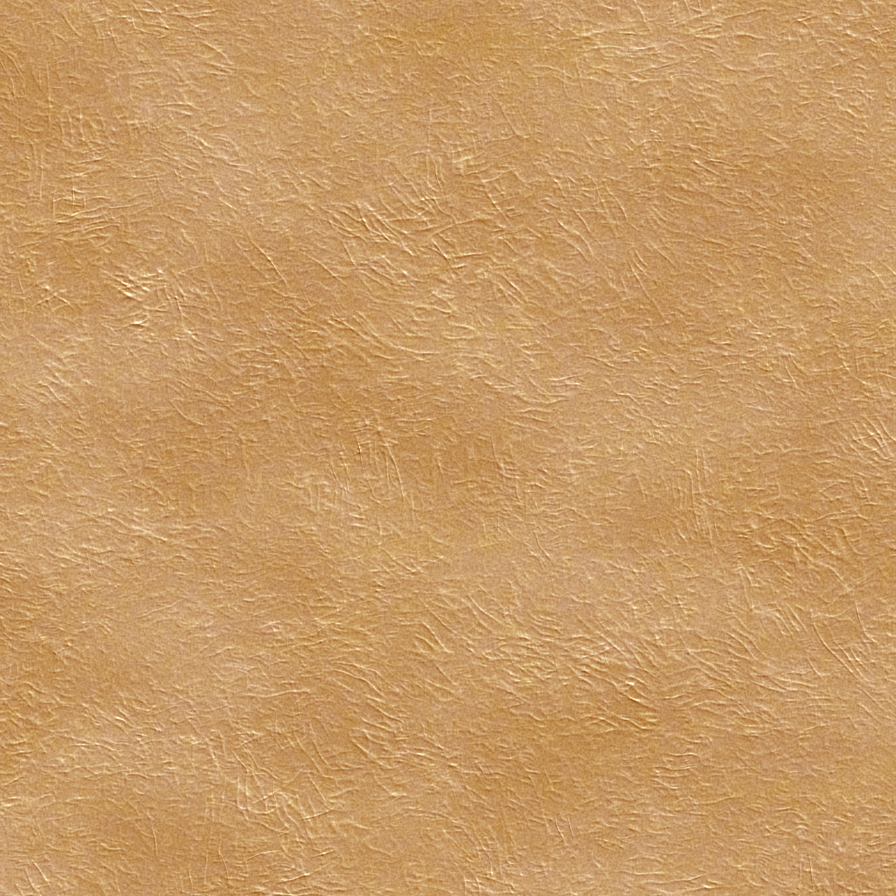
Write a Shadertoy shader that draws this texture.

```glsl
// Tan leather: a fine, mostly horizontal grain crossed by thin raised creases.
// Zero lines of stretched gradient noise form the relief, which is embossed
// by a light from above and laid over faint blotches of dye.

vec2 randomGradient(vec2 cell) {
    vec3 h = fract(cell.xyx * vec3(0.1031, 0.1030, 0.0973));
    h += dot(h, h.yzx + 33.33);
    float angle = 6.2832 * fract((h.x + h.y) * h.z);
    return vec2(cos(angle), sin(angle));
}

float gradientNoise(vec2 p) {
    vec2 i = floor(p), f = p - i;
    vec2 u = f * f * f * (f * (f * 6.0 - 15.0) + 10.0);
    vec2 x = vec2(1.0, 0.0), y = vec2(0.0, 1.0);
    float low = mix(dot(randomGradient(i), f),
                    dot(randomGradient(i + x), f - x), u.x);
    float high = mix(dot(randomGradient(i + y), f - y),
                     dot(randomGradient(i + 1.0), f - 1.0), u.x);
    return mix(low, high, u.y);
}

float fbm(vec2 p) {
    float sum = 0.0, weight = 1.0;
    for (int i = 0; i < 4; i++) {
        sum += weight * gradientNoise(p);
        p = mat2(1.6, 1.2, -1.2, 1.6) * p + 7.3;
        weight *= 0.55;
    }
    return sum;
}

// Soft ridge along the zero line of a noise field
float ridge(vec2 p, float width) {
    float n = gradientNoise(p) / width;
    return exp(-n * n);
}

// Coordinates along and across a direction
vec2 turn(vec2 p, float angle) {
    vec2 d = vec2(cos(angle), sin(angle));
    return vec2(dot(p, d), dot(p, vec2(-d.y, d.x)));
}

// Thin creases, from level through falling to upright, each in its own patches
float creases(vec2 p) {
    float sum = 0.0;
    for (int i = 0; i < 7; i++) {
        float k = float(i), angle = 0.3 - 0.31 * k;
        float patches = smoothstep(-0.05, 0.45,
            gradientNoise(p * 5.0 + k * 9.7) - 0.05 * abs(sin(angle)));
        float breaks = smoothstep(-0.15, 0.25, gradientNoise(p * 24.0 + k * 5.3));
        vec2 q = turn(p, angle) * vec2(14.0, 62.0) + k * 17.3;
        sum += patches * breaks * ridge(q, 0.085);
    }
    return sum;
}

// Short wrinkles that cover the whole hide
float grain(vec2 p) {
    float falling = ridge(turn(p, -0.3) * vec2(42.0, 108.0), 0.15);
    float level = ridge(turn(p, -0.02) * vec2(48.0, 122.0) + 41.0, 0.15);
    float upright = ridge(turn(p, -1.4) * vec2(50.0, 105.0) + 23.0, 0.14);
    float strength = 0.58 + 0.45 * gradientNoise(p * 9.0 + 3.0);
    float breaks = smoothstep(-0.3, 0.3, gradientNoise(p * 62.0 + 13.0));
    return strength * (0.3 + 0.9 * breaks)
         * (0.75 * falling + 0.7 * level + 0.5 * upright);
}

float relief(vec2 p) {
    vec2 bend = vec2(gradientNoise(p * 9.0), gradientNoise(p * 9.0 + 31.0));
    vec2 kink = vec2(gradientNoise(p * 50.0 + 11.0), gradientNoise(p * 50.0 + 67.0));
    p += 0.013 * bend + 0.0035 * kink;
    return creases(p) + grain(p);
}

void mainImage(out vec4 fragColor, in vec2 fragCoord) {
    vec2 p = fragCoord / iResolution.y + 3.0;

    // Faint dye blotches, pale rubbed areas, yellow streaks and mottled hue
    float blotch = fbm(p * vec2(3.2, 5.5));
    float rubbed = fbm(p * vec2(4.5, 6.0) + 19.0);
    float streak = smoothstep(0.15, 0.7, fbm(turn(p, 0.15) * vec2(2.5, 9.0) + 53.0));
    vec3 color = mix(vec3(0.766, 0.576, 0.360), vec3(0.804, 0.636, 0.442),
                     smoothstep(-0.6, 0.5, blotch));
    color += vec3(0.009, 0.017, 0.040) * rubbed;
    color += vec3(0.010, 0.016, -0.010) * streak;
    color.b += 0.045 * fbm(p * 45.0 + 71.0);

    // Emboss the relief, brightening its crests
    vec2 toLight = 0.0010 * vec2(0.35, 0.94);
    float lit = relief(p - toLight), shaded = relief(p + toLight);
    float shine = 0.17 * (lit - shaded) + 0.04 * (0.5 * (lit + shaded) - 0.6);

    // Fine pores, then glints that lift the highlights
    shine += 0.06 * gradientNoise(p * 240.0) + 0.10 * gradientNoise(p * 390.0 + 5.0);
    shine += 1.2 * shine * max(shine, 0.0);
    color += shine * vec3(0.68, 0.95, 1.05);

    fragColor = vec4(clamp(color, 0.0, 1.0), 1.0);
}
```
